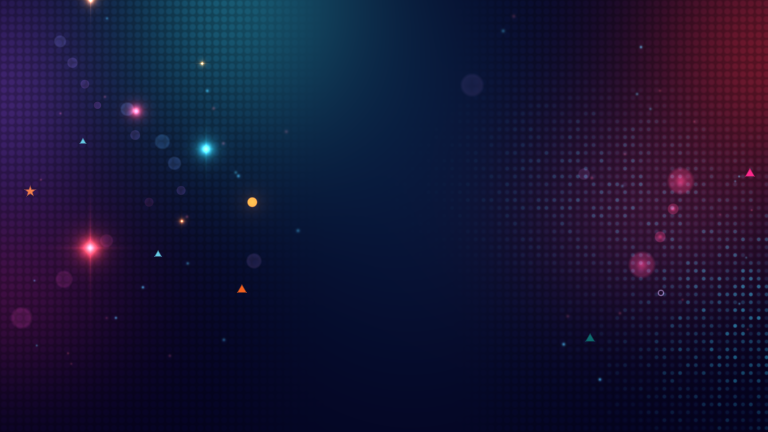
A Shadertoy shader for this background:

```glsl
// Dark navy backdrop with teal, violet and red glows, overlaid by a fine dot lattice.
// Gaussian tints build the base; distance functions draw flares, lens discs and
// confetti, while hashed loops scatter the specks and the small bokeh.

float hash(vec2 p) {
    return fract(sin(dot(p, vec2(41.3, 289.1))) * 4375.85);
}

float glow(vec2 d, vec2 spread) {
    d /= spread;
    return exp(-dot(d, d));
}

// Coverage of a shape from its signed distance, one pixel soft.
float fill(float dist) {
    float px = 1.0 / iResolution.y;
    return 1.0 - smoothstep(-px, px, dist);
}

float triangle(vec2 d, float r) {
    return fill(max(abs(d.x) * 0.866 + d.y * 0.5, -d.y) - r * 0.5);
}

float fiveStar(vec2 d, float r) {
    float sector = 1.256637;
    float a = mod(atan(d.x, d.y) + sector * 0.5, sector) - sector * 0.5;
    vec2 q = length(d) * vec2(cos(a), abs(sin(a)));
    return fill(dot(q - vec2(r, 0.0), vec2(0.385, 0.923)));
}

// Translucent lens disc, slightly brighter toward its rim.
float bokeh(vec2 d, float r) {
    float k = length(d) / r;
    return (1.0 - smoothstep(0.75, 1.1, k)) * (0.6 + 0.4 * k * k);
}

// Hot core with a halo and thin crossed rays.
vec3 flare(vec2 d, float size, vec3 tint, float rays) {
    vec2 a = abs(d) / size;
    float r2 = dot(a, a);
    float cross4 = exp(-a.y * 0.6 - a.x * 9.0) + 0.7 * exp(-a.x * 0.8 - a.y * 9.0);
    return tint * (0.75 * exp(-r2 * 1.3) + 0.2 * exp(-r2 * 0.3) + rays * cross4)
         + 0.5 * exp(-r2 * 6.0);
}

vec3 backdrop(vec2 p) {
    vec3 c = mix(vec3(0.015, 0.01, 0.125), vec3(0.025, 0.085, 0.225),
                 glow(p - vec2(0.95, 0.65), vec2(0.42, 0.55)));
    c = mix(c, vec3(0.26, 0.05, 0.24), 0.85 * glow(p - vec2(-0.02, 0.36), vec2(0.3, 0.26)));
    c = mix(c, vec3(0.25, 0.13, 0.42), 0.9 * glow(p - vec2(0.0, 0.78), vec2(0.24, 0.3)));
    c = mix(c, vec3(0.09, 0.34, 0.43), 0.95 * glow(p - vec2(0.56, 1.0), vec2(0.32, 0.36)));
    c = mix(c, vec3(0.25, 0.09, 0.24), 0.8 * glow(p - vec2(1.52, 0.52), vec2(0.31, 0.25)));
    return mix(c, vec3(0.42, 0.09, 0.16), 0.95 * glow(p - vec2(1.8, 0.87), vec2(0.32, 0.33)));
}

// Dark lattice on both sides, with randomly lit teal dots at the right.
vec3 lattice(vec3 c, vec2 p) {
    float pitch = 0.0182;
    vec2 cell = floor(p / pitch);
    float r = length(fract(p / pitch) - 0.5);
    float side = 1.0 - smoothstep(0.45, 0.78, p.x) + smoothstep(1.03, 1.25, p.x);
    c *= 1.0 + side * (0.1 - 0.26 * smoothstep(0.22, 0.55, r));
    float zone = glow(p - vec2(1.76, 0.26), vec2(0.26, 0.24))
               + 0.6 * glow(p - vec2(1.42, 0.58), vec2(0.24, 0.16));
    float lit = zone * (0.2 + 0.8 * pow(hash(cell), 2.0));
    return c + vec3(0.08, 0.42, 0.43) * lit * (1.0 - smoothstep(0.1, 0.36, r));
}

void mainImage(out vec4 fragColor, in vec2 fragCoord) {
    vec2 p = fragCoord / iResolution.y;
    p.x += 0.5 * (16.0 / 9.0 - iResolution.x / iResolution.y);
    vec3 c = lattice(backdrop(p), p);

    // Chains of lens discs along three diagonals
    for (int i = 0; i < 9; i++) {
        float t = float(i) / 8.0, h = hash(vec2(t, 3.0));
        vec2 at = mix(vec2(0.135, 0.9), vec2(0.43, 0.57), t) + 0.04 * (h - 0.5);
        c += mix(vec3(0.3, 0.12, 0.3), vec3(0.15, 0.28, 0.38), h)
           * 0.5 * bokeh(p - at, 0.009 + 0.009 * h);
    }
    for (int i = 0; i < 4; i++) {
        float t = float(i) / 3.0;
        c += vec3(0.28, 0.09, 0.2) * (0.4 + 0.2 * t)
           * bokeh(p - mix(vec2(0.345, 0.532), vec2(0.05, 0.264), t), 0.011 + 0.014 * t);
        vec2 d = p - mix(vec2(1.576, 0.581), vec2(1.486, 0.387), t) - vec2(0.014 * sin(t * 3.14), 0.0);
        float r = 0.011 + 0.02 * pow(2.0 * t - 1.0, 2.0);
        c += vec3(0.5, 0.13, 0.24) * (0.55 * bokeh(d, r) + 0.7 * glow(d, vec2(r * 0.4)));
    }
    c += vec3(0.12, 0.08, 0.13) * (bokeh(p - vec2(0.588, 0.396), 0.018)
       + 0.7 * bokeh(p - vec2(1.093, 0.803), 0.027) + bokeh(p - vec2(1.352, 0.597), 0.014));

    // Scattered specks, kept off the quiet centre
    for (int i = 0; i < 44; i++) {
        float k = float(i), h = hash(vec2(k, 7.0));
        float x = hash(vec2(k, 1.0));
        vec2 at = vec2(i % 2 == 0 ? 0.72 * x : 1.78 - 0.62 * x, 0.1 + 0.9 * hash(vec2(k, 2.0)));
        c += mix(vec3(0.7, 0.3, 0.35), vec3(0.25, 0.65, 0.75), step(0.5, h))
           * (0.2 + 0.5 * h * h) * glow(p - at, vec2(0.0025 + 0.002 * x));
    }

    // Bright lights
    c += flare(p - vec2(0.209, 0.426), 0.027, vec3(1.0, 0.25, 0.24), 0.45);
    c += flare(p - vec2(0.477, 0.655), 0.019, vec3(0.15, 0.75, 0.8), 0.25);
    c += flare(p - vec2(0.315, 0.743), 0.015, vec3(0.95, 0.22, 0.38), 0.0);
    c += flare(p - vec2(0.21, 1.0), 0.012, vec3(0.9, 0.5, 0.25), 0.5);
    c += flare(p - vec2(0.468, 0.853), 0.005, vec3(0.9, 0.55, 0.2), 0.4);
    c += flare(p - vec2(0.421, 0.488), 0.006, vec3(0.9, 0.45, 0.15), 0.3);

    // Confetti
    c = mix(c, vec3(0.4, 0.8, 0.9), triangle(p - vec2(0.192, 0.672), 0.008));
    c = mix(c, vec3(0.4, 0.8, 0.9), triangle(p - vec2(0.366, 0.411), 0.009));
    c = mix(c, vec3(0.95, 0.38, 0.12), triangle(p - vec2(0.56, 0.329), 0.012));
    c = mix(c, vec3(1.0, 0.16, 0.55), triangle(p - vec2(1.736, 0.598), 0.012));
    c = mix(c, vec3(0.05, 0.42, 0.43), triangle(p - vec2(1.366, 0.216), 0.012));
    c = mix(c, vec3(0.95, 0.5, 0.3), fiveStar(p - vec2(0.07, 0.557), 0.012));
    float disc = length(p - vec2(0.584, 0.532));
    c = mix(c, vec3(1.0, 0.68, 0.3), fill(disc - 0.011)) + vec3(0.2, 0.1, 0.03) * exp(-disc * 60.0);
    c += vec3(0.45, 0.4, 0.5) * fill(abs(length(p - vec2(1.53, 0.322)) - 0.006) - 0.0012);

    fragColor = vec4(clamp(c, 0.0, 1.0), 1.0);
}
```
